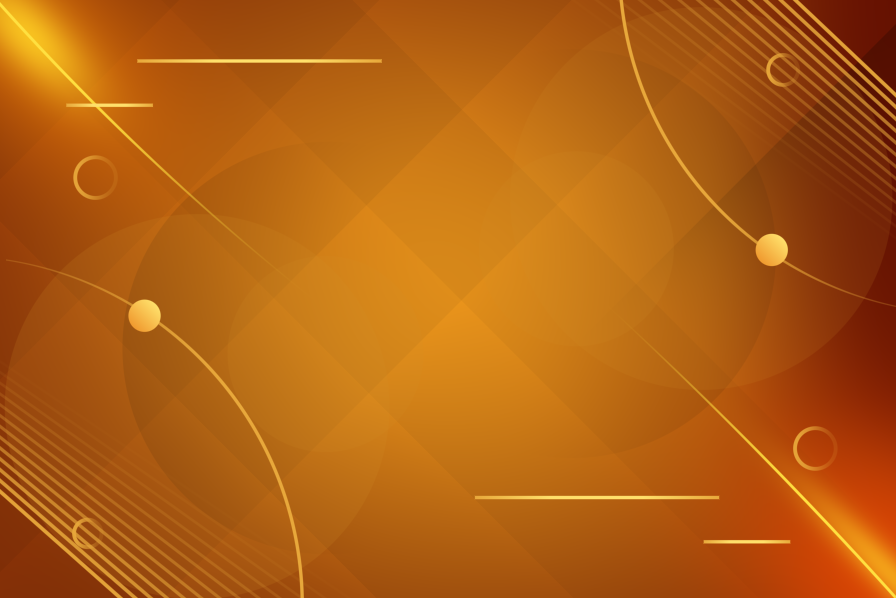
Write a Shadertoy shader that draws this background.

```glsl
#define GOLD vec3(0.85, 0.54, 0.10)
#define RUST vec3(0.50, 0.18, 0.025)
#define MAROON vec3(0.38, 0.04, 0.00)
#define PALE vec3(1.00, 0.88, 0.42)
#define METAL vec3(0.91, 0.66, 0.23)
#define EMBER vec3(0.90, 0.20, 0.00)
#define FLARE vec3(1.00, 0.82, 0.14)
#define STRIPES 13.0
#define FAN_SLOPE 0.225
#define LINE_HALF 0.0028
#define ARC_RADIUS 0.584
#define DOT_RADIUS 0.027

float px;

// Coverage of a shape from its signed distance
float fill(float d) { return smoothstep(px, -px, d); }

float disc(vec2 q, vec2 centre, float radius) {
    return fill(length(q - centre) - radius);
}

// Light on one side of an edge that fades away from it
float facet(float v, float edge, float reach) {
    float d = v - edge;
    return smoothstep(-px, px, d) * exp(-max(d, 0.0) / reach);
}

// Stripes that spread from a distant apex, brighter at steeper slopes
float stripes(vec2 q, vec2 apex, float firstSlope) {
    vec2 r = q - apex;
    float slope = r.y / r.x;
    float t = (slope - firstSlope) / FAN_SLOPE;
    float cell = abs(fract(t * STRIPES + 0.5) - 0.5) / STRIPES;
    float d = cell * FAN_SLOPE * abs(r.x) / sqrt(1.0 + slope * slope);
    float strength = clamp(t, 0.0, 1.0);
    float limit = 1.0 - step(1.0 + 0.5 / STRIPES, t);
    return fill(d - LINE_HALF * (0.7 + 0.4 * strength)) * pow(strength, 1.4) * limit;
}

// Thin circle outline whose right side fades out
float ring(vec2 q, vec2 centre, float radius) {
    vec2 r = q - centre;
    float fade = mix(0.95, 0.15, smoothstep(-radius, radius, r.x));
    return fill(abs(length(r) - radius) - 0.0032) * fade;
}

float bar(vec2 q, vec2 start, float len) {
    vec2 r = abs(q - start - vec2(0.5 * len, 0.0)) - vec2(0.5 * len, LINE_HALF);
    return fill(max(r.x, r.y));
}

vec3 drawBar(vec3 col, vec2 q, vec2 start, float len) {
    float middle = 1.0 - abs(2.0 * (q.x - start.x) / len - 1.0);
    return mix(col, mix(METAL, PALE, clamp(middle * 1.6, 0.0, 1.0)), bar(q, start, len));
}

vec3 drawDot(vec3 col, vec2 q, vec2 centre) {
    float sheen = 0.5 + dot(q - centre, vec2(0.7, -0.7)) / (2.0 * DOT_RADIUS);
    vec3 tone = mix(vec3(0.94, 0.60, 0.18), PALE, clamp(sheen, 0.0, 1.0));
    return mix(col, tone, disc(q, centre, DOT_RADIUS));
}

// Translucent pale disc
vec3 veil(vec3 col, vec2 q, vec2 centre, float radius, float alpha) {
    return mix(col, vec3(0.82, 0.56, 0.15), alpha * disc(q, centre, radius));
}

// Backdrop: warm centre, dark right side and diagonal facets
vec3 backdrop(vec2 q, float sum, float diff) {
    float d = length((q - vec2(0.77, 0.5)) * vec2(0.88, 1.0));
    vec3 col = mix(GOLD, RUST, smoothstep(0.0, 0.85, d));
    float dark = smoothstep(1.16, 1.5, q.x) * smoothstep(0.95, 0.65, q.y);
    col = mix(col, MAROON, 0.8 * dark);
    float light = 0.07 * facet(sum, 0.30, 0.2) + 0.05 * facet(sum, 0.635, 0.2)
        + 0.05 * facet(sum, 0.957, 0.15) + 0.05 * facet(sum, 1.275, 0.12)
        + 0.04 * facet(-diff, -0.27, 0.15) + 0.04 * facet(-diff, 0.04, 0.15)
        + 0.05 * facet(diff, 0.59, 0.2) + 0.06 * facet(-diff, 0.37, 0.15);
    light -= 0.2 * facet(sum, 1.54, 0.3) * smoothstep(0.6, 0.1, q.y);
    return col * (0.98 + light);
}

// Glows stretched along the falling diagonal
vec3 addGlows(vec3 col, float sum, float diff) {
    vec2 a = vec2(sum - 0.11, diff + 0.01);
    vec2 b = vec2(sum - 2.46, diff - 0.53);
    col = mix(col, vec3(0.90, 0.46, 0.03), 0.75 * exp(-dot(a * a, vec2(4.5, 18.0))));
    col = mix(col, FLARE, 0.85 * exp(-dot(a * a, vec2(28.0, 170.0))));
    col = mix(col, EMBER, 0.9 * exp(-dot(b * b, vec2(9.0, 14.0))));
    col = mix(col, vec3(0.86, 0.36, 0.03), 0.45 * exp(-dot(b * b, vec2(1.8, 10.0))));
    return mix(col, FLARE, 0.65 * exp(-dot(b * b, vec2(12.0, 500.0))));
}

void mainImage(out vec4 fragColor, in vec2 fragCoord) {
    // Height is one unit, with y measured down from the top
    vec2 q = fragCoord / iResolution.xy * vec2(1.5, 1.0);
    q.y = 1.0 - q.y;
    px = 0.75 / iResolution.y;
    float sum = q.x + q.y;
    float diff = q.x - q.y;
    vec3 col = addGlows(backdrop(q, sum, diff), sum, diff);

    // Overlapping discs, two of them shading one side
    col *= 1.0 - 0.11 * disc(q, vec2(0.550, 0.582), 0.345) * smoothstep(0.65, 0.2, q.x);
    col *= 1.0 - 0.08 * disc(q, vec2(0.957, 0.424), 0.342) * smoothstep(0.85, 1.25, q.x);
    col = veil(col, q, vec2(0.330, 0.680), 0.322, 0.16);
    col = veil(col, q, vec2(0.545, 0.592), 0.164, 0.13);
    col = veil(col, q, vec2(1.174, 0.332), 0.320, 0.13);
    col = veil(col, q, vec2(0.965, 0.416), 0.163, 0.13);

    // Corner stripes
    float fan = stripes(q, vec2(-1.047, -0.105), 0.66) + stripes(q, vec2(2.652, 1.248), 0.72);
    col = mix(col, METAL, 0.95 * fan);

    // Slightly bowed light beams
    float left = abs(diff + 0.0156 - 0.082 * (sum - 0.33) * (sum - 0.33)) * 0.707;
    float right = abs(diff - 0.514 + 0.046 * (sum - 1.95) * (sum - 1.95)) * 0.707;
    float leftFade = smoothstep(1.05, 0.2, sum);
    float rightFade = smoothstep(1.5, 2.2, sum);
    col = mix(col, vec3(1.0, 0.88, 0.25), fill(left - 0.001 - 0.0014 * leftFade) * leftFade);
    col = mix(col, vec3(1.0, 0.88, 0.25), fill(right - 0.001 - 0.0014 * rightFade) * rightFade);

    // Tapered arcs and their dots
    float arcA = abs(length(q - vec2(-0.078, 1.012)) - ARC_RADIUS);
    float arcB = abs(length(q - vec2(1.621, -0.059)) - ARC_RADIUS);
    float fadeA = smoothstep(0.0, 0.4, q.x);
    float fadeB = smoothstep(1.52, 1.15, q.x);
    col = mix(col, METAL, fill(arcA - 0.001 - 0.0018 * fadeA) * (0.25 + 0.75 * fadeA) * step(0.01, q.x));
    col = mix(col, METAL, fill(arcB - 0.001 - 0.0018 * fadeB) * (0.25 + 0.75 * fadeB));
    col = drawDot(col, q, vec2(0.242, 0.528));
    col = drawDot(col, q, vec2(1.292, 0.418));

    // Rings and bars
    float rings = ring(q, vec2(0.160, 0.297), 0.034) + ring(q, vec2(0.147, 0.892), 0.023)
        + ring(q, vec2(1.311, 0.117), 0.025) + ring(q, vec2(1.365, 0.750), 0.034);
    col = mix(col, METAL, rings);
    col = drawBar(col, q, vec2(0.230, 0.102), 0.409);
    col = drawBar(col, q, vec2(0.111, 0.176), 0.145);
    col = drawBar(col, q, vec2(0.795, 0.832), 0.409);
    col = drawBar(col, q, vec2(1.178, 0.906), 0.145);

    fragColor = vec4(clamp(col, 0.0, 1.0), 1.0);
}
```
